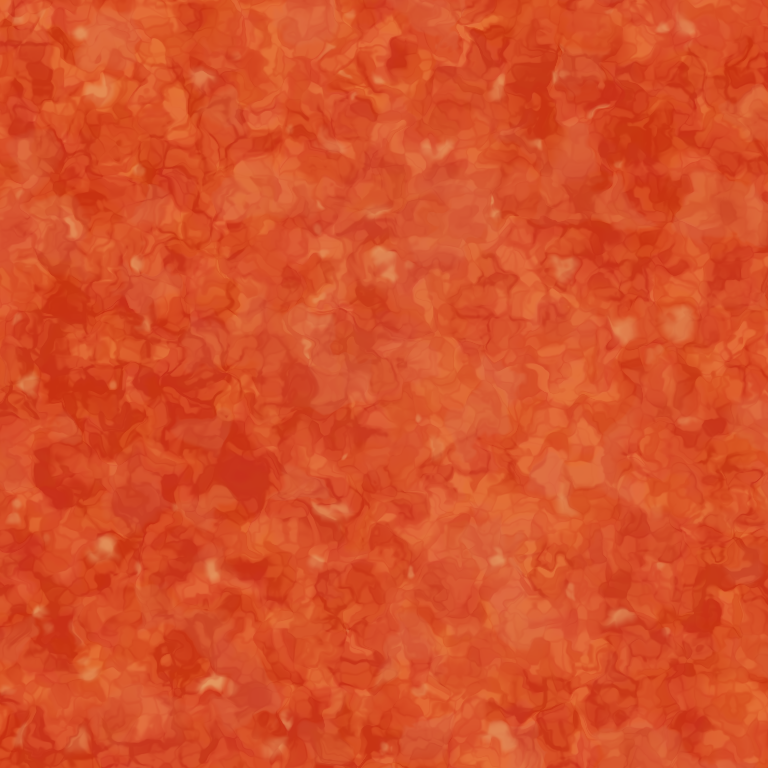
A WebGL 1 fragment shader for this texture:

```glsl
precision highp float;
// Mottled orange-red skin of soft, irregular grains with broken dark veins.
// Warped cellular noise at several scales gives the grains and veins;
// broad haze and sparse cream flecks are blended on top.

uniform vec2 u_resolution;

const vec3 DEEP_RED = vec3(0.785, 0.205, 0.085);
const vec3 VERMILION = vec3(0.845, 0.305, 0.145);
const vec3 LIGHT_ORANGE = vec3(0.895, 0.430, 0.220);
const vec3 DUSTY_PINK = vec3(0.840, 0.430, 0.300);
const vec3 CREAM = vec3(0.900, 0.610, 0.390);

vec2 hash2(vec2 p) {
  vec3 q = fract(p.xyx * vec3(0.1031, 0.1030, 0.0973));
  q += dot(q, q.yzx + 33.33);
  return fract((q.xx + q.yz) * q.zy);
}

// Cellular noise: x = softly blended grain tone, y = distance gap at borders.
vec2 grains(vec2 p) {
  vec2 cell = floor(p);
  vec2 local = fract(p);
  float nearest = 8.0;
  float second = 8.0;
  float toneSum = 0.0;
  float weightSum = 0.0;
  for (int j = -1; j <= 1; j++) {
    for (int i = -1; i <= 1; i++) {
      vec2 offset = vec2(float(i), float(j));
      vec2 id = cell + offset;
      float d = length(offset + hash2(id) - local);
      float weight = exp(-9.0 * d * d);
      toneSum += weight * hash2(id + 57.0).x;
      weightSum += weight;
      second = min(second, max(nearest, d));
      nearest = min(nearest, d);
    }
  }
  return vec2(toneSum / weightSum, second - nearest);
}

// Signed soft noise, about -0.5 to 0.5.
float blotch(vec2 p) {
  return grains(p).x - 0.5;
}

// Dark line along grain borders.
float vein(float gap, float width) {
  return 1.0 - smoothstep(0.0, width, gap);
}

// Soft elliptical patch.
float patchAt(vec2 uv, vec2 center, vec2 size) {
  vec2 d = (uv - center) / size;
  return exp(-dot(d, d));
}

// Rare blobs, each kept inside its own grid cell.
float flecks(vec2 p, float chance) {
  vec2 id = floor(p);
  vec2 center = 0.35 + 0.3 * hash2(id + 11.0);
  vec2 traits = hash2(id + 83.0);
  float radius = mix(0.18, 0.33, traits.y);
  float blob = 1.0 - smoothstep(0.25, 1.0, length(fract(p) - center) / radius);
  return blob * step(traits.x, chance) * mix(0.45, 0.95, hash2(id + 29.0).x);
}

vec3 palette(float tone) {
  vec3 color = mix(DEEP_RED, VERMILION, smoothstep(0.0, 0.5, tone));
  return mix(color, LIGHT_ORANGE, smoothstep(0.45, 1.05, tone));
}

void main() {
  vec2 uv = gl_FragCoord.xy / u_resolution;

  // Bend the grain outlines
  vec2 bend = vec2(blotch(uv * 25.0 + 3.0), blotch(uv * 25.0 + 41.0));
  vec2 ripple = vec2(blotch(uv * 55.0 + 7.0), blotch(uv * 55.0 + 61.0));
  vec2 p = uv + 0.026 * bend + 0.009 * ripple;

  // Grain tone at three scales
  vec2 coarse = grains(p * 27.0 + 5.0);
  vec2 fine = grains(p * 56.0 + 19.0);
  float cloud = blotch(uv * 5.0 + 71.0) + 0.7 * blotch(uv * 11.0 + 31.0);
  float tone = 0.53 + 0.55 * (coarse.x - 0.5) + 0.50 * (fine.x - 0.5);
  tone += 0.35 * cloud;

  // Broken veins
  float presence = smoothstep(-0.25, 0.25, blotch(uv * 15.0 + 23.0));
  tone -= 0.34 * presence * vein(coarse.y, 0.28);
  tone -= 0.15 * vein(fine.y, 0.35);

  // Broad pale haze, strongest above the middle
  float haze = patchAt(uv, vec2(0.56, 0.74), vec2(0.13, 0.10));
  haze += 0.7 * patchAt(uv, vec2(0.50, 0.57), vec2(0.13, 0.14));
  haze += 0.5 * patchAt(uv, vec2(0.68, 0.25), vec2(0.19, 0.15));
  haze *= 0.8 + 0.8 * blotch(p * 20.0 + 13.0);
  haze += 0.7 * smoothstep(0.15, 0.42, blotch(p * 17.0 + 47.0));
  tone += 0.08 * haze;

  // Colour, with small shifts between red and yellow
  vec3 color = palette(tone);
  color.g += 0.035 * blotch(p * 36.0 + 37.0);
  color.b += 0.045 * blotch(p * 30.0 + 91.0);
  color = mix(color, DUSTY_PINK, 0.42 * clamp(haze, 0.0, 1.0));

  // Cream flecks
  float fleck = max(flecks(p * 13.0, 0.14), 0.7 * flecks(p * 25.0 + 9.0, 0.08));
  color = mix(color, CREAM, fleck * (0.55 + 0.5 * fine.x));

  gl_FragColor = vec4(clamp(color, 0.0, 1.0), 1.0);
}
```
